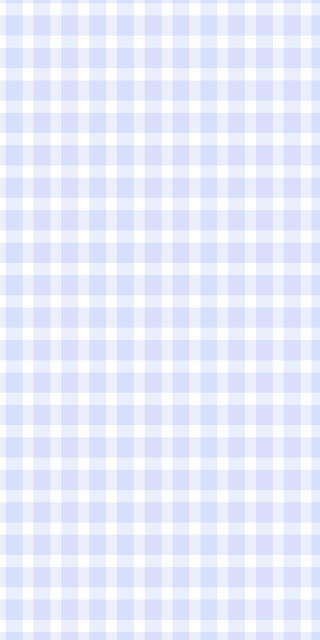
This pattern is drawn by a Shadertoy shader. Its source:

```glsl
const vec2 REPEATS = vec2(11.51, 19.72);       // checks across and down
const vec2 BAND_CENTER = vec2(0.510, 0.932);   // first band centre, in repeats
const vec2 BAND_WIDTH = vec2(0.610, 0.625);    // coloured share of each repeat

const vec3 GROUND = vec3(0.995, 1.0, 1.0);
const vec3 SINGLE_BAND = vec3(0.918, 0.937, 0.984);
const vec3 CROSSED_BANDS = vec3(0.851, 0.875, 0.980);

// Coverage of the vertical (x) and horizontal (y) bands, with smooth edges
vec2 bandCoverage(vec2 uv, vec2 pixelSize) {
    vec2 cell = fract(uv * REPEATS - BAND_CENTER + 0.5) - 0.5;
    vec2 edgeDistance = abs(cell) - 0.5 * BAND_WIDTH;
    return clamp(0.5 - edgeDistance / (pixelSize * REPEATS), 0.0, 1.0);
}

void mainImage(out vec4 fragColor, in vec2 fragCoord) {
    vec2 pixelSize = 1.0 / iResolution.xy;
    vec2 bands = bandCoverage(fragCoord * pixelSize, pixelSize);

    // Woven overlap: ground, one band, or both bands crossing
    vec3 openRow = mix(GROUND, SINGLE_BAND, bands.x);
    vec3 bandRow = mix(SINGLE_BAND, CROSSED_BANDS, bands.x);
    fragColor = vec4(mix(openRow, bandRow, bands.y), 1.0);
}
```
